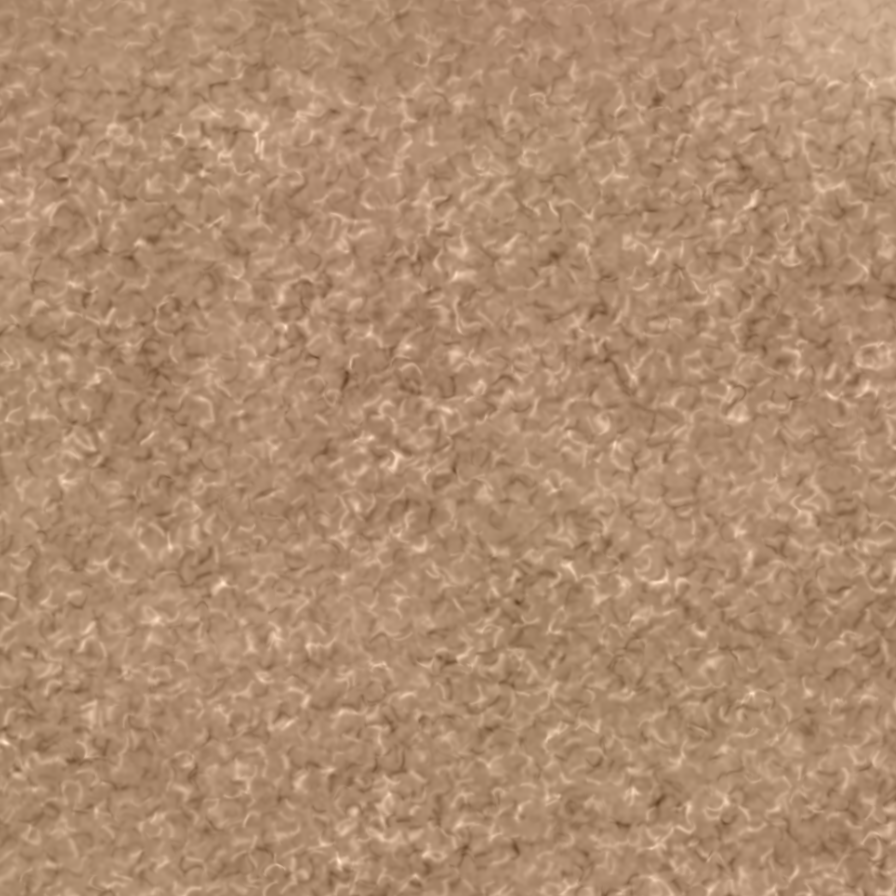
A WebGL 2 fragment shader for this texture:

```glsl
#version 300 es
precision highp float;
// Tan felted surface made of short, curled, softly lit and shaded fibres.

uniform vec2 u_resolution;
out vec4 outColor;

const vec3 BASE_COLOR = vec3(0.675, 0.543, 0.432);
const vec3 WARM_SHIFT = vec3(0.012, -0.004, 0.010);  // pinkish against yellowish areas
const vec3 GLOW_COLOR = vec3(0.13, 0.14, 0.14);
const float CELLS = 52.0;            // fibre cells across the canvas
const int FIBRES_PER_CELL = 3;
const float HALF_LENGTH = 0.42;      // in cells
const float FIBRE_WIDTH = 0.175;     // in cells
const float MAX_BEND = 1.5;
const float FIBRE_CONTRAST = 0.106;
const float LIGHT_GAIN = 1.2;        // light fibres stand out more than dark ones
const float DARK_GAIN = 0.88;
const float GRAIN_SCALE = 150.0;
const float GRAIN_CONTRAST = 0.075;
const float PATCH_SCALE = 7.0;
const float PATCH_CONTRAST = 0.05;

vec3 hash3(vec3 p) {
    p = fract(p * vec3(0.1031, 0.1030, 0.0973));
    p += dot(p, p.yxz + 33.33);
    return fract((p.xxy + p.yxx) * p.zyx);
}

float valueNoise(vec2 p, float seed) {
    vec2 cell = floor(p);
    vec2 f = fract(p);
    f = f * f * (3.0 - 2.0 * f);
    float a = hash3(vec3(cell, seed)).x;
    float b = hash3(vec3(cell + vec2(1, 0), seed)).x;
    float c = hash3(vec3(cell + vec2(0, 1), seed)).x;
    float d = hash3(vec3(cell + vec2(1, 1), seed)).x;
    return mix(mix(a, b, f.x), mix(c, d, f.x), f.y);
}

// Distance to a short parabolic arc centred on the origin.
float arcDistance(vec2 p, float angle, float bend, float halfLength) {
    float c = cos(angle), s = sin(angle);
    p = vec2(c * p.x + s * p.y, c * p.y - s * p.x);
    float x = clamp(p.x, -halfLength, halfLength);
    float y = bend * (x * x - 0.3 * halfLength * halfLength);
    return length(p - vec2(x, y));
}

// Sum of light and dark fibres from the neighbouring cells.
float fibreTone(vec2 p) {
    vec2 home = floor(p);
    float tone = 0.0;
    for (int j = -1; j <= 1; j++)
    for (int i = -1; i <= 1; i++)
    for (int k = 0; k < FIBRES_PER_CELL; k++) {
        vec2 cell = home + vec2(i, j);
        vec3 place = hash3(vec3(cell, float(k) + 11.0));
        vec3 shape = hash3(vec3(cell, float(k) + 47.0));
        float angle = 3.14159 * place.z;
        angle -= 0.22 * sin(2.0 * angle - 0.8);      // slight lean to one side
        float bend = MAX_BEND * (2.0 * shape.x - 1.0);
        float halfLength = HALF_LENGTH * mix(0.55, 1.15, shape.y);
        float width = FIBRE_WIDTH * mix(0.8, 1.2, fract(shape.y * 7.3));
        float d = arcDistance(p - cell - place.xy, angle, bend, halfLength) / width;
        float strength = 2.0 * shape.z - 1.0;
        strength *= strength > 0.0 ? LIGHT_GAIN : DARK_GAIN;
        tone += strength * exp(-d * d);
    }
    return tone;
}

void main() {
    vec2 uv = gl_FragCoord.xy / min(u_resolution.x, u_resolution.y);
    vec2 frame = gl_FragCoord.xy / u_resolution;

    // Fibres, gently warped so that they curl unevenly
    vec2 p = uv * CELLS + 20.0;
    vec2 warp = vec2(valueNoise(p * 1.3, 3.0), valueNoise(p * 1.3, 5.0)) - 0.5;
    float tone = FIBRE_CONTRAST * fibreTone(p + 0.35 * warp);

    // Fine grain between the fibres
    tone += GRAIN_CONTRAST * (valueNoise(uv * GRAIN_SCALE, 7.0) - 0.5);

    // Flatter areas and a softer upper edge
    float relief = mix(0.8, 1.2, valueNoise(uv * 12.0, 13.0));
    relief *= 1.0 - 0.45 * smoothstep(0.84, 1.0, frame.y);
    tone *= relief;

    // Broad uneven light and hue
    float patches = valueNoise(uv * PATCH_SCALE, 17.0) + 0.5 * valueNoise(uv * PATCH_SCALE * 2.3, 19.0);
    tone += PATCH_CONTRAST * (patches - 0.75);
    tone -= 0.025 * smoothstep(0.6, 1.0, frame.x) * (1.0 - frame.y);
    float hue = valueNoise(uv * 5.0, 23.0) - 0.5 + 0.6 * (frame.y - 0.5);

    // Pale glow in the upper right corner
    float glow = exp(-dot(frame - 1.0, frame - 1.0) / 0.018);
    vec3 color = BASE_COLOR + tone + WARM_SHIFT * hue + GLOW_COLOR * glow;
    outColor = vec4(clamp(color, 0.0, 1.0), 1.0);
}
```
